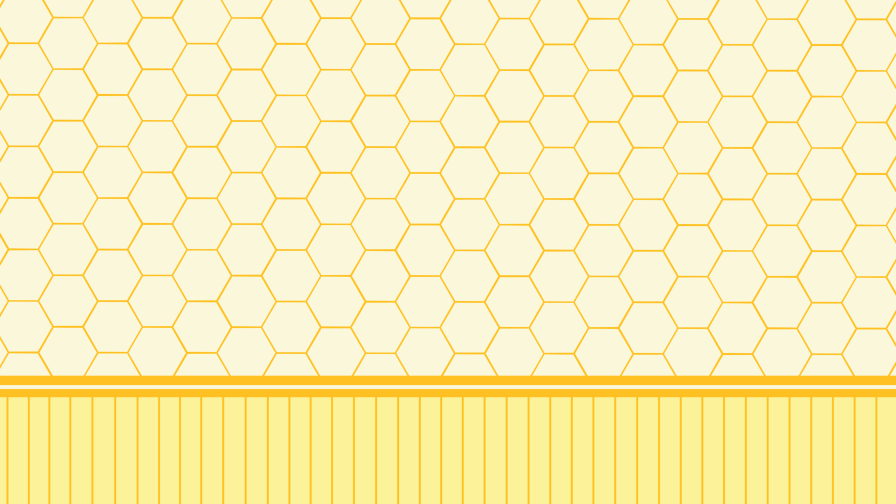
Reproduce this pattern procedurally as a Shadertoy shader.

```glsl
const vec3 CREAM = vec3(0.98, 0.97, 0.86);
const vec3 LEMON = vec3(0.99, 0.95, 0.60);
const vec3 HONEY = vec3(1.00, 0.757, 0.13);

// Coverage of a signed distance, smoothed over about one pixel
float cover(float dist, float pixel) {
    return smoothstep(0.7 * pixel, -0.7 * pixel, dist);
}

// Signed distance to a horizontal band
float bandDist(float y, float top, float bottom) {
    return max(top - y, y - bottom);
}

// Distance to the walls of flat-topped hexagons; pitch is the row spacing
float combDist(vec2 p, float pitch) {
    vec2 cell = vec2(sqrt(3.0), 1.0) * pitch;
    vec2 a = mod(p + 0.5 * cell, cell) - 0.5 * cell;
    vec2 b = mod(p, cell) - 0.5 * cell;
    vec2 q = abs(dot(a, a) < dot(b, b) ? a : b);
    return 0.5 * pitch - max(q.y, dot(q, vec2(0.8660, 0.5)));
}

// Small variation in line weight, from layered sines
float weightWobble(vec2 p) {
    return 0.6 * sin(p.x * 23.0 + p.y * 17.0) + 0.4 * sin(p.x * 41.0 - p.y * 37.0);
}

// Distance to the nearest upright stripe, with uneven spacing that fades rightward
float stripeDist(float x, float start, float pitch) {
    float index = round((x - start) / pitch);
    float sway = 0.0028 * sin(index * 1.0472 + 1.3) * exp(-index / 14.0);
    return abs(x - start - index * pitch - sway);
}

void mainImage(out vec4 fragColor, in vec2 fragCoord) {
    float pixel = 1.0 / iResolution.y;
    vec2 p = fragCoord * pixel;
    p.y = 1.0 - p.y; // measured down from the top, in canvas heights

    // Honeycomb, leaning very slightly to the right
    vec2 combPos = p - vec2(0.0465, 0.0346 + 0.0022 * p.x);
    float wallHalf = 0.0017 + 0.0003 * weightWobble(p);
    float wall = cover(combDist(combPos, 0.10225) - wallHalf, pixel);
    vec3 color = mix(CREAM, HONEY, wall);

    // Striped panel
    float stripe = cover(stripeDist(p.x, 0.0122, 0.04317) - 0.0019, pixel);
    vec3 panel = mix(LEMON, HONEY, stripe);
    color = mix(color, panel, cover(0.780 - p.y, pixel));

    // Double rail with a pale gap
    color = mix(color, HONEY, cover(bandDist(p.y, 0.7454, 0.7882), pixel));
    color = mix(color, CREAM, cover(bandDist(p.y, 0.7640, 0.7719), pixel));

    fragColor = vec4(color, 1.0);
}
```
